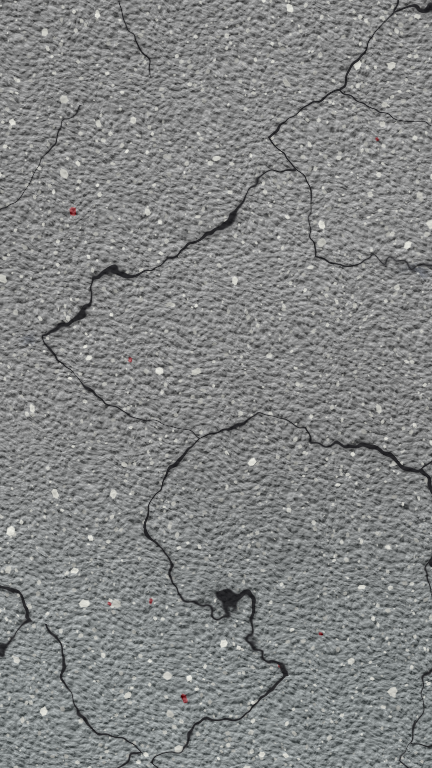
Reproduce this texture procedurally as a WebGL 2 fragment shader.

```glsl
#version 300 es
precision highp float;
// Weathered grey asphalt: embossed grit, pale stone chips and branching cracks.

#define GRIT_SCALE 72.0      // coarse grit cells across the canvas
#define GRIT_RELIEF 0.27     // contrast of the lit grit
#define FINE_RELIEF 0.17     // contrast of the finest grit
#define CHIP_CHANCE 0.22     // share of cells holding a small chip
#define STONE_CHANCE 0.13    // share of cells holding a large chip
#define CRACK_SCALE 2.1      // slabs across the canvas
#define CRACK_WIDTH 0.0052   // widest half width
#define CRACK_DROP 0.36      // share of slab borders left whole
#define CRACK_WARP 0.34      // raggedness of the cracks
#define ASPHALT vec3(0.512, 0.522, 0.522)
#define CHIP_COLOR vec3(0.80, 0.80, 0.775)
#define CRACK_COLOR vec3(0.13, 0.13, 0.14)

uniform vec2 u_resolution;
out vec4 fragColor;

vec2 hash2(vec2 c) {
  vec3 h = fract(c.xyx * vec3(0.1031, 0.1030, 0.0973));
  h += dot(h, h.yzx + 33.33);
  return fract((h.xx + h.yz) * h.zy);
}

mat2 rotation(float a) {
  return mat2(cos(a), sin(a), -sin(a), cos(a));
}

// Layered sines, each octave turned and finer
vec2 raggedOffset(vec2 p) {
  vec2 sum = vec2(0.0);
  float freq = 8.0;
  for (int i = 0; i < 6; i++) {
    p = rotation(1.1) * p + 0.37;
    sum += sin(p.yx * freq + 1.7 * sin(p * freq * 0.6)) / freq;
    freq *= 1.85;
  }
  return sum;
}

// Cellular noise: distance to the nearest grain, and its random tone
vec2 grains(vec2 p) {
  vec2 cell = floor(p), nearest = vec2(9.0, 0.0);
  for (int y = -1; y <= 1; y++)
  for (int x = -1; x <= 1; x++) {
    vec2 id = cell + vec2(x, y), h = hash2(id);
    float d = length(id + h - p);
    if (d < nearest.x) nearest = vec2(d, fract(h.x * 7.0 + h.y * 13.0));
  }
  return nearest;
}

// Slope of the grain surface towards the light
float relief(vec2 p, vec2 toLight) {
  return grains(p + toLight).x - grains(p).x;
}

// Scattered angular chips: coverage and random tone
vec2 chips(vec2 p, float density, float chance, vec2 radii, float blur) {
  p *= density;
  float soft = blur + 0.75 * density / u_resolution.x;
  vec2 cell = floor(p), best = vec2(0.0);
  for (int y = -1; y <= 1; y++)
  for (int x = -1; x <= 1; x++) {
    vec2 id = cell + vec2(x, y), h = hash2(id + 41.0), k = hash2(id + 97.0);
    if (k.x > chance) continue;
    vec2 q = rotation(6.28 * k.y) * (p - id - h);
    float d = max(abs(q.x) * (0.8 + 0.6 * h.x),
              max(abs(q.x * 0.5 + q.y * 0.87), abs(q.x * 0.6 - q.y * 0.7)));
    float r = mix(radii.x, radii.y, h.y * h.y);
    float cover = 1.0 - smoothstep(r - soft, r + soft, d);
    if (cover > best.x) best = vec2(cover, fract(h.x * 17.0 + k.y));
  }
  return best;
}

// Ragged slab borders: x is the open crack, y the worn rim beside it
vec2 cracks(vec2 p) {
  float thickness = 0.75 + 0.4 * sin(p.x * 23.0 + 3.0 * sin(p.y * 17.0));
  float soft = 0.8 / u_resolution.x;
  p = rotation(-0.6) * (p + CRACK_WARP * raggedOffset(p)) * CRACK_SCALE + 5.3;
  vec2 cell = floor(p), homeId = cell, home = vec2(9.0), result = vec2(0.0);
  for (int y = -1; y <= 1; y++)
  for (int x = -1; x <= 1; x++) {
    vec2 id = cell + vec2(x, y), r = id + 0.1 + 0.8 * hash2(id) - p;
    if (dot(r, r) < dot(home, home)) { home = r; homeId = id; }
  }
  for (int y = -2; y <= 2; y++)
  for (int x = -2; x <= 2; x++) {
    vec2 id = homeId + vec2(x, y), k = hash2(id + homeId + 7.0);
    if (id == homeId || k.x < CRACK_DROP) continue;
    vec2 r = id + 0.1 + 0.8 * hash2(id) - p;
    float d = dot(0.5 * (home + r), normalize(r - home)) / CRACK_SCALE;
    float w = CRACK_WIDTH * mix(0.3, 1.0, k.y) * thickness;
    result = max(result, vec2(1.0 - smoothstep(w - soft, w + soft, d),
                              1.0 - smoothstep(w, w * 3.0 + 0.003, d)));
  }
  return result;
}

void main() {
  vec2 p = gl_FragCoord.xy / u_resolution.x;
  vec2 ragged = raggedOffset(p * 3.0);

  // Grit lit from above, with slightly flattened grains
  vec2 grit = rotation(0.25) * (p + 0.03 * ragged) * vec2(0.85, 1.15) * GRIT_SCALE;
  float coarse = relief(grit, vec2(-0.18, 0.38));
  float fine = relief(grit * 2.1 + 31.0, vec2(-0.2, 0.4));
  float tone = GRIT_RELIEF * coarse + FINE_RELIEF * fine;
  tone += 0.10 * (grains(grit * 1.3 + 71.0).y - 0.5);
  tone -= 0.10 * smoothstep(0.18, 0.42, -coarse);
  tone += 0.012 * sin(p.x * 4.0 + 2.0 * sin(p.y * 3.0)) + 0.01 * sin(p.y * 5.0 + p.x * 2.0);
  vec3 color = ASPHALT + tone;
  color += mix(vec3(-0.012, 0.0, 0.002), vec3(0.008, 0.0, 0.0), smoothstep(0.1, 0.9, p.y));

  // Dark stains
  float stain = chips(p + 0.15 * ragged, 3.0, 0.25, vec2(0.04, 0.09), 0.04).x;
  color = mix(color, color * vec3(0.76, 0.78, 0.82), stain);

  // Small chips, large chips and rare red flecks
  vec2 small = chips(p + 0.02 * ragged, GRIT_SCALE, CHIP_CHANCE, vec2(0.13, 0.38), 0.0);
  vec2 large = chips(p + 0.03 * ragged + 3.7, 24.0, STONE_CHANCE, vec2(0.09, 0.24), 0.0);
  vec2 red = chips(p + 0.05 * ragged + 8.1, 15.0, 0.018, vec2(0.06, 0.12), 0.0);
  color = mix(color, CHIP_COLOR * mix(0.78, 1.08, small.y) + 0.3 * tone, small.x * 0.9);
  color = mix(color, CHIP_COLOR * mix(0.88, 1.1, large.y) + 0.3 * tone, large.x);
  color = mix(color, vec3(0.55, 0.20, 0.22) + tone, red.x * 0.85);

  // Cracks cut through everything
  vec2 crack = cracks(p);
  color *= 1.0 - 0.16 * crack.y;
  color = mix(color, CRACK_COLOR + 0.15 * tone, crack.x * 0.95);
  fragColor = vec4(clamp(color, 0.0, 1.0), 1.0);
}
```
